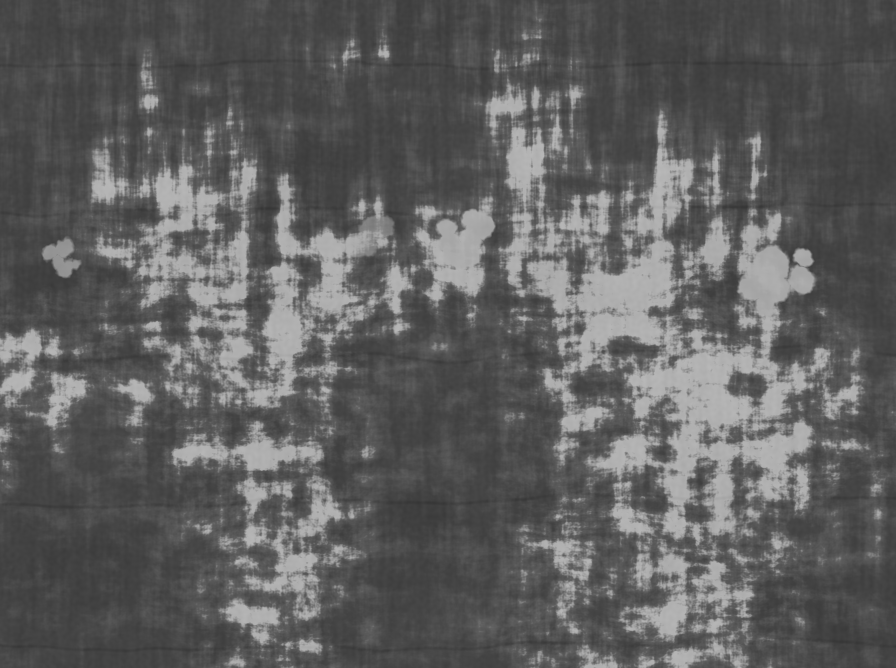
Give the GLSL for this texture, as a Shadertoy shader.

```glsl
// Weathered dark wall with pale, worn paint showing through in ragged flakes.
// Soft lobes set how much paint survives; gradient noise stretched along
// both axes breaks it into streaks and rows. Scalloped bare patches lie on top.

// Bright and dark regions: centre x, y and radius x, y, in parts of the canvas
const vec4 WORN[11] = vec4[](
    vec4(0.73, 0.51, 0.13, 0.17), vec4(0.83, 0.36, 0.15, 0.12),
    vec4(0.27, 0.49, 0.12, 0.20), vec4(0.03, 0.43, 0.07, 0.08),
    vec4(0.73, 0.10, 0.14, 0.15), vec4(0.31, 0.15, 0.08, 0.17),
    vec4(0.52, 0.61, 0.18, 0.08), vec4(0.76, 0.70, 0.09, 0.08),
    vec4(0.18, 0.75, 0.08, 0.12), vec4(0.40, 0.92, 0.05, 0.025),
    vec4(0.59, 0.83, 0.06, 0.13));
const vec4 STAINED[4] = vec4[](
    vec4(0.475, 0.26, 0.05, 0.26), vec4(0.06, 0.10, 0.16, 0.20),
    vec4(0.98, 0.72, 0.06, 0.22), vec4(0.545, 0.50, 0.012, 0.45));
// Bare patches: centre x, y, radius, opacity
const vec4 PATCHES[4] = vec4[](
    vec4(0.07, 0.615, 0.022, 0.8), vec4(0.42, 0.645, 0.034, 0.55),
    vec4(0.515, 0.635, 0.038, 1.0), vec4(0.875, 0.575, 0.045, 1.0));

vec2 hash2(vec2 p) {
    vec3 q = fract(p.xyx * vec3(0.1031, 0.1030, 0.0973));
    q += dot(q, q.yzx + 33.33);
    return fract((q.xx + q.yz) * q.zy);
}

float cornerSlope(vec2 cell, vec2 offset) {
    float angle = 6.2832 * hash2(cell + 57.0).x;
    return dot(vec2(cos(angle), sin(angle)), offset);
}

float gradientNoise(vec2 p) {
    vec2 i = floor(p), f = p - i;
    vec2 u = f * f * f * (f * (f * 6.0 - 15.0) + 10.0);
    vec2 e = vec2(1.0, 0.0);
    return mix(mix(cornerSlope(i, f), cornerSlope(i + e, f - e), u.x),
               mix(cornerSlope(i + e.yx, f - e.yx), cornerSlope(i + 1.0, f - 1.0), u.x), u.y);
}

float fbm(vec2 p, int octaves) {
    float sum = 0.0, amplitude = 1.0;
    for (int i = 0; i < octaves; i++) {
        sum += amplitude * gradientNoise(p);
        p = p * 2.03 + vec2(17.3, 9.1);
        amplitude *= 0.64;
    }
    return sum;
}

float lobe(vec2 uv, vec4 region) {
    vec2 d = (uv - region.xy) / region.zw;
    return exp(-dot(d, d));
}

// Share of paint showing at a place, 0 to 1
float paintCover(vec2 uv) {
    float worn = 0.0, stained = 0.0;
    for (int i = 0; i < 11; i++) worn += lobe(uv, WORN[i]);
    for (int i = 0; i < 4; i++) stained += lobe(uv, STAINED[i]);
    worn *= mix(1.15, 0.75, smoothstep(0.65, 0.85, uv.y));
    return (1.0 - exp(-1.1 * worn)) * (1.0 - 0.65 * min(stained, 1.0));
}

// Opacity of the scalloped bare patches, each a cluster of discs
float barePatches(vec2 p, float aspect) {
    float opacity = 0.0, edge = 0.003;
    p += 0.005 * vec2(fbm(p * 45.0, 3), fbm(p * 45.0 + 31.0, 3));
    for (int k = 0; k < 4; k++) {
        vec4 patchShape = PATCHES[k];
        for (int i = 0; i < 8; i++) {
            vec2 h = hash2(vec2(float(i) * 3.7 + 2.0, float(k) * 11.3 + 5.0));
            float angle = 6.2832 * h.x;
            vec2 centre = patchShape.xy * vec2(aspect, 1.0)
                        + patchShape.z * (0.4 + 0.7 * h.y) * vec2(cos(angle), sin(angle));
            float d = length(p - centre) - patchShape.z * mix(0.3, 0.62, fract(h.x * 7.0 + h.y));
            opacity = max(opacity, patchShape.w * (1.0 - smoothstep(-edge, edge, d)));
        }
    }
    return opacity;
}

void mainImage(out vec4 fragColor, in vec2 fragCoord) {
    vec2 uv = fragCoord / iResolution.xy;
    vec2 p = fragCoord / iResolution.y;
    float aspect = iResolution.x / iResolution.y;

    // Columns of paint reach up to uneven heights
    float column = gradientNoise(vec2(p.x * 24.0, p.y * 2.0));
    float cover = paintCover(uv + vec2(0.0, 0.16 * column));

    // Flakes, vertical streaks and horizontal rows
    vec2 bent = p + 0.012 * vec2(gradientNoise(p * 9.0), gradientNoise(p * 9.0 + 40.0));
    float flakes = fbm(bent * vec2(17.0, 20.0), 5);
    float streaks = fbm(p * vec2(34.0, 4.5) + 7.0, 4);
    float rows = fbm(bent * vec2(5.0, 30.0) + 71.0, 4);
    float high = smoothstep(0.5, 0.8, uv.y);
    float grain = flakes * mix(0.85, 0.5, high) + streaks * mix(0.45, 0.9, high) + rows * 0.5;
    float level = -0.55 + 1.12 * cover + grain * mix(0.5, 1.0, smoothstep(0.0, 0.45, cover));

    // Dark ground with cloudy stains, fine weave and faint creases
    float ground = 0.262 + 0.022 * fbm(p * vec2(4.0, 6.0) + 20.0, 4);
    ground += 0.022 * gradientNoise(p * vec2(110.0, 10.0)) + 0.02 * gradientNoise(p * 130.0);
    float crease = abs(fract(uv.y * 4.6 + 0.08 * fbm(p * vec2(3.0, 1.0), 3) + 0.35) - 0.5);
    ground -= 0.03 * (1.0 - smoothstep(0.0, 0.02, crease));

    // Thin wash first, solid paint above it
    float wash = smoothstep(-0.7, 0.25, level);
    float paint = smoothstep(-0.03, 0.5, level);
    float grey = ground + 0.11 * wash + 0.32 * paint;

    float bare = barePatches(p, aspect);
    grey = mix(grey, 0.68 + 0.03 * fbm(p * 25.0, 3), bare * 0.93);
    fragColor = vec4(vec3(grey), 1.0);
}
```
